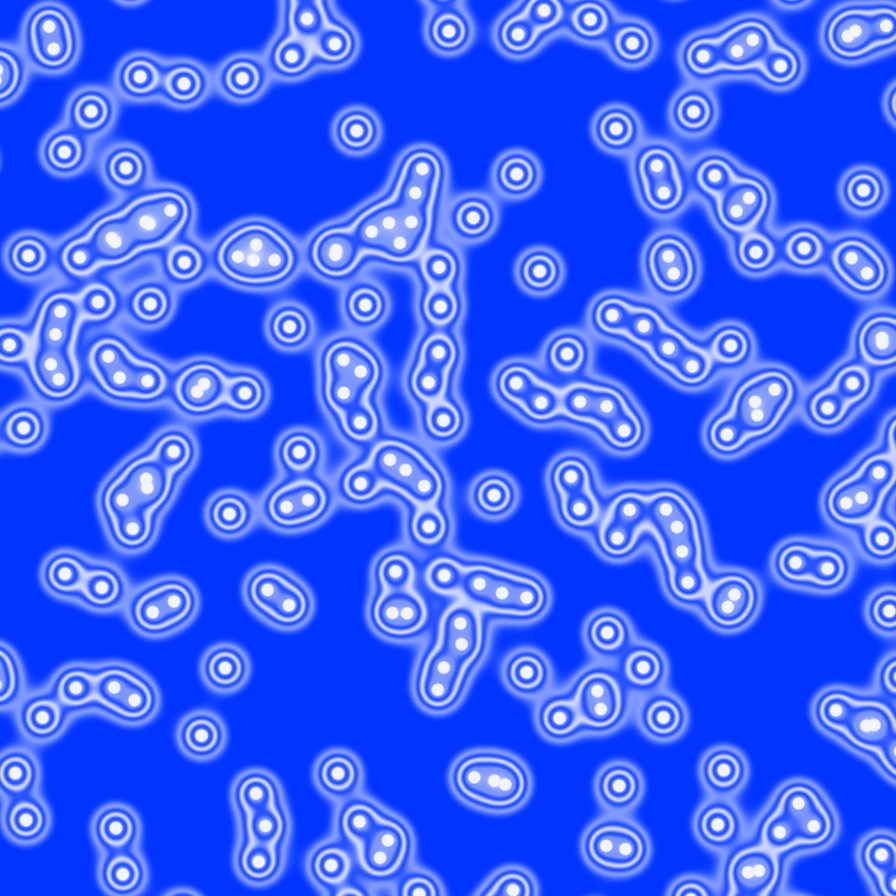
Write a WebGL 2 fragment shader that draws this pattern.

```glsl
#version 300 es
precision highp float;
// Scattered glowing seeds whose summed field is banded into pale contour halos on blue.

uniform vec2 u_resolution;
out vec4 fragColor;

// Layout
const float CELLS = 12.0;         // grid cells across the canvas
const int SLOTS = 6;              // possible seeds per cell
const float SEED_CHANCE = 0.237;  // chance that a slot holds a seed

// Seed shape, in cells
const float FALLOFF = 0.15;
const float DOT_INNER = 0.066;
const float DOT_OUTER = 0.100;

// Colours
const vec3 DEEP_BLUE = vec3(0.005, 0.205, 1.0);
const vec3 WHITE = vec3(1.0);
const float DOT_TONE = 0.95;

// Field strengths and the whiteness reached at each
const int STOPS = 7;
const float LEVEL[STOPS] = float[](0.035, 0.115, 0.180, 0.270, 0.412, 0.600, 1.700);
const float TONE[STOPS] = float[](0.00, 0.50, 0.14, 0.80, 0.14, 0.48, 0.95);

// Integer hash giving three values from 0 to 1
vec3 hash3(ivec3 key) {
    uvec3 v = uvec3(key + 64) * 1664525u + 1013904223u;
    v.x += v.y * v.z;
    v.y += v.z * v.x;
    v.z += v.x * v.y;
    v ^= v >> 16u;
    v.x += v.y * v.z;
    v.y += v.z * v.x;
    v.z += v.x * v.y;
    return vec3(v >> 8u) / 16777216.0;
}

// Peaked glow that vanishes smoothly one cell away
float glow(float dist) {
    float window = max(1.0 - dist * dist, 0.0);
    return exp(-dist / FALLOFF) * window * window;
}

// Returns the summed glow and the distance to the nearest seed
vec2 seedField(vec2 p) {
    ivec2 home = ivec2(floor(p));
    float total = 0.0;
    float nearest = 8.0;
    for (int y = -1; y <= 1; y++) {
        for (int x = -1; x <= 1; x++) {
            ivec2 cell = home + ivec2(x, y);
            for (int slot = 0; slot < SLOTS; slot++) {
                vec3 random = hash3(ivec3(cell, slot));
                if (random.z > SEED_CHANCE) continue;
                float dist = distance(p, vec2(cell) + random.xy);
                total += glow(dist);
                nearest = min(nearest, dist);
            }
        }
    }
    return vec2(total, nearest);
}

// Turns field strength into alternating pale and dark bands
float bandTone(float field) {
    float tone = TONE[0];
    for (int i = 1; i < STOPS; i++) {
        tone = mix(tone, TONE[i], smoothstep(LEVEL[i - 1], LEVEL[i], field));
    }
    return tone;
}

void main() {
    vec2 p = gl_FragCoord.xy / min(u_resolution.x, u_resolution.y) * CELLS;
    vec2 seeds = seedField(p);

    // Contour bands, then a bright core on each seed
    float tone = bandTone(seeds.x);
    float core = 1.0 - smoothstep(DOT_INNER, DOT_OUTER, seeds.y);
    tone = mix(tone, DOT_TONE, core);

    fragColor = vec4(mix(DEEP_BLUE, WHITE, tone), 1.0);
}
```
